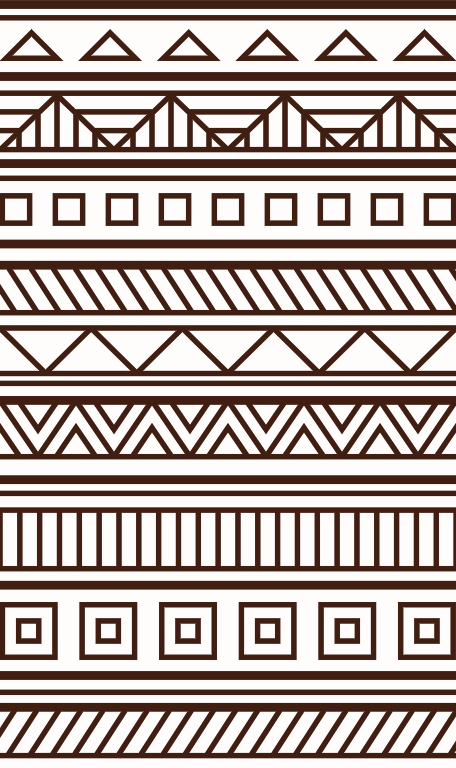
A Shadertoy shader for this pattern:

```glsl
const vec2 SHEET = vec2(456.0, 768.0);   // design units, y runs downward
const vec3 PAPER = vec3(1.0, 0.992, 0.99);
const vec3 BROWN = vec3(0.255, 0.118, 0.07);
const float THIN = 2.75;                 // half widths of the strokes
const float THICK = 4.4;

const float THICK_RULES[10] = float[](4.5, 76.5, 163.6, 244.0, 265.2,
    400.4, 479.7, 585.2, 675.5, 707.3);
const float THIN_RULES[14] = float[](17.8, 93.2, 149.6, 178.3, 312.7, 328.0, 373.5,
    383.4, 456.7, 493.4, 510.1, 568.7, 692.3, 755.6);

// Signed offset from the nearest repeat centre
float repeatX(float x, float period, float centre) {
    return mod(x - centre + 0.5 * period, period) - 0.5 * period;
}

float stroke(float d) {
    return abs(d) - THIN;
}

float band(float y, float top, float bottom) {
    return max(top - y, y - bottom);
}

float squareOutline(vec2 p, float halfSize) {
    return stroke(max(abs(p.x), abs(p.y)) - halfSize + THIN);
}

float triangleOutline(vec2 p, float apex, float base) {
    float slope = (abs(p.x) + apex - p.y) * 0.70711;
    return stroke(max(slope, p.y - base) + THIN);
}

// Positive below a chain of peaks, negative above it
float zigzag(vec2 p, float period, float peakX, float peakY, float slope) {
    float run = abs(repeatX(p.x, period, peakX));
    return (p.y - peakY - slope * run) / sqrt(1.0 + slope * slope);
}

float hatch(vec2 p, float period, float startX, float topY, float lean) {
    float d = repeatX(p.x - lean * (p.y - topY), period, startX);
    return stroke(d / sqrt(1.0 + lean * lean));
}

float rules(float y) {
    float d = 1e3;
    for (int i = 0; i < THICK_RULES.length(); i++)
        d = min(d, abs(y - THICK_RULES[i]) - THICK);
    for (int i = 0; i < THIN_RULES.length(); i++)
        d = min(d, stroke(y - THIN_RULES[i]));
    return d;
}

// Peaks filled with upright bars, valleys filled with level lines
float mountains(vec2 p) {
    float ridge = zigzag(p, 114.0, 57.0, 95.0, 0.965);
    float bars = max(stroke(repeatX(p.x, 19.0, 0.0)), -ridge);
    float levels = max(stroke(repeatX(p.y, 18.7, 93.2)), ridge);
    return max(min(stroke(ridge), min(bars, levels)), band(p.y, 93.2, 149.6));
}

float chevrons(vec2 p) {
    float d = 1e3;
    for (int i = -1; i <= 1; i++)
        d = min(d, stroke(zigzag(p, 76.0, 0.0, 400.7 + 27.0 * float(i), 1.47)));
    return max(d, band(p.y, 400.4, 456.7));
}

float nestedSquares(vec2 p) {
    vec2 q = vec2(repeatX(p.x, 79.65, 28.7), p.y - 631.0);
    return min(squareOutline(q, 29.0), squareOutline(q, 12.8));
}

float ornament(vec2 p) {
    float d = rules(p.y);

    // Upper rows
    d = min(d, triangleOutline(vec2(repeatX(p.x, 78.6, 31.5), p.y), 29.0, 61.0));
    d = min(d, mountains(p));
    d = min(d, squareOutline(vec2(repeatX(p.x, 53.0, 16.0), p.y - 209.5), 16.4));

    // Middle rows
    d = min(d, max(hatch(p, 22.1, 164.0, 269.0, 0.645), band(p.y, 265.2, 312.7)));
    float wave = stroke(zigzag(p, 91.2, 0.0, 328.3, 0.985));
    d = min(d, max(wave, band(p.y, 328.0, 373.5)));
    d = min(d, chevrons(p));

    // Lower rows
    float bars = stroke(repeatX(p.x, 19.83, 0.0));
    d = min(d, max(bars, band(p.y, 510.1, 568.7)));
    d = min(d, nestedSquares(p));
    return min(d, max(hatch(p, 22.1, 36.0, 711.5, -0.645), band(p.y, 707.3, 755.6)));
}

void mainImage(out vec4 fragColor, in vec2 fragCoord) {
    vec2 uv = fragCoord / iResolution.xy;
    vec2 p = vec2(uv.x, 1.0 - uv.y) * SHEET;
    float pixel = SHEET.y / iResolution.y;
    float ink = 1.0 - smoothstep(-0.6 * pixel, 0.6 * pixel, ornament(p));
    fragColor = vec4(mix(PAPER, BROWN, ink), 1.0);
}
```
